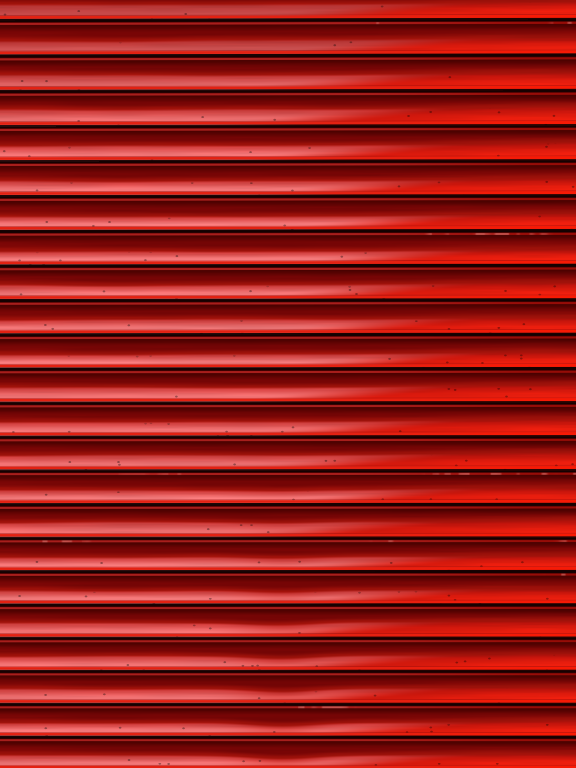
Give the GLSL for this texture, as a Shadertoy shader.

```glsl
// A red roller shutter: 22 horizontal slats, slightly narrower toward the bottom.
// Each slat is a vertical profile (groove, lip, shaded hollow, glossy belly, rim)
// whose pink sheen fades to warm red on the right; noise adds dents and wear.

float hash(vec2 p) {
    vec3 q = fract(vec3(p.xyx) * 0.1031);
    q += dot(q, q.yzx + 33.33);
    return fract((q.x + q.y) * q.z);
}

float noise(vec2 p) {
    vec2 i = floor(p), f = fract(p);
    f = f * f * (3.0 - 2.0 * f);
    return mix(mix(hash(i), hash(i + vec2(1, 0)), f.x),
               mix(hash(i + vec2(0, 1)), hash(i + vec2(1, 1)), f.x), f.y);
}

float band(float v, float lo, float hi, float soft) {
    return smoothstep(lo - soft, lo + soft, v) - smoothstep(hi - soft, hi + soft, v);
}

void mainImage(out vec4 fragColor, in vec2 fragCoord) {
    vec2 uv = fragCoord / iResolution.xy;
    float x = uv.x, down = 1.0 - uv.y;

    // Slat coordinate: integers lie on the black grooves
    float s = down - 0.026 + 0.0015 * (x - 0.5) * (1.0 - down);
    float k = 21.57 * s * (1.0 + 0.0457 * s);
    float aa = 0.6 * fwidth(k);
    float slat = floor(k), f = fract(k);
    float vary = hash(vec2(slat + 7.0, 3.0));
    float wave = noise(vec2(x * 5.0, slat * 7.3 + 20.0)) - 0.5;

    // Shaded hollow, lighter toward the belly and the sides
    float warm = smoothstep(0.58, 0.98, x);
    vec3 col = mix(vec3(0.29, 0.005, 0.0), vec3(0.46, 0.02, 0.02), smoothstep(0.12, 0.36, f));
    col = mix(col, vec3(0.62, 0.06, 0.035),
              0.65 * smoothstep(0.2, 0.55, f) * max(warm, 0.5 * smoothstep(0.2, 0.0, x)));

    // Belly edge, pressed down at the middle of the lower slats
    float dent = exp(-pow((x - 0.49) / 0.075, 2.0)) * smoothstep(0.5, 1.0, down);
    float edge = 0.55 + 0.06 * (vary - 0.5) + 0.04 * wave + 0.1 * dent - 0.05 * warm;
    vec3 belly = mix(vec3(0.72, 0.07, 0.045), vec3(0.93, 0.12, 0.055),
                     smoothstep(edge, 0.82, f) * (0.5 + 0.5 * warm));
    col = mix(col, vec3(0.62, 0.07, 0.04), smoothstep(edge - 0.17, edge, f));
    col = mix(col, belly, smoothstep(edge - 0.03, edge + 0.1, f));

    // Pink sheen, tapering to a thin streak along its upper edge
    float reach = 0.86 - 0.55 * (f - edge) + 0.08 * (vary - 0.5);
    float sheen = smoothstep(edge - 0.02, edge + 0.07, f) * (1.0 - smoothstep(reach - 0.24, reach, x));
    vec3 pink = mix(vec3(0.83, 0.28, 0.28), vec3(0.98, 0.53, 0.54),
                    smoothstep(edge + 0.04, 0.82, f) * (0.8 + 0.2 * vary));
    pink *= 1.0 + 0.08 * wave;
    pink = mix(pink, vec3(0.66, 0.2, 0.2), 0.65 * (1.0 - smoothstep(0.03, 0.17, down)));
    col = mix(col, pink, sheen * (0.9 - 0.3 * dent));

    // Fine brushed grain and scattered dust on the belly
    col *= 0.97 + 0.06 * noise(vec2(x * 14.0, k * 22.0));
    vec2 grid = vec2(x * 70.0, k * 9.0), cell = floor(grid);
    vec2 off = (fract(grid) - 0.3 - 0.4 * vec2(hash(cell + 5.0), hash(cell + 19.0))) * vec2(1.0, 0.6);
    float speck = step(0.965, hash(cell)) * (1.0 - smoothstep(0.07, 0.24, length(off)));
    col = mix(col, col * 0.65, speck * smoothstep(edge, edge + 0.1, f));

    // Bright lower rim under a fine crease
    col = mix(col, vec3(0.6, 0.05, 0.04), 0.5 * band(f, 0.85, 0.875, aa));
    col = mix(col, mix(vec3(0.89, 0.13, 0.07), vec3(0.97, 0.1, 0.02), warm), band(f, 0.875, 0.95, aa));

    // Upper lip, worn pale in short stretches
    float lip = band(f, 0.065, 0.125, aa);
    float worn = smoothstep(0.68, 0.85, noise(vec2(x * 9.0, slat * 5.7 + 40.0)))
               * smoothstep(0.45, 0.7, noise(vec2(x * 90.0, slat * 3.1))) * step(0.6, vary);
    vec3 lipColor = mix(vec3(0.7, 0.13, 0.12), vec3(0.62, 0.05, 0.03), warm);
    col = mix(col, mix(lipColor, vec3(0.9, 0.5, 0.47), 0.6 * worn), lip * 0.9);

    // Black groove between slats
    float groove = 1.0 - smoothstep(0.045 - aa, 0.045 + aa, min(f, 1.0 - f));
    col = mix(col, vec3(0.07, 0.005, 0.005), groove * (0.9 + 0.1 * vary));

    fragColor = vec4(clamp(col, 0.0, 1.0), 1.0);
}
```
